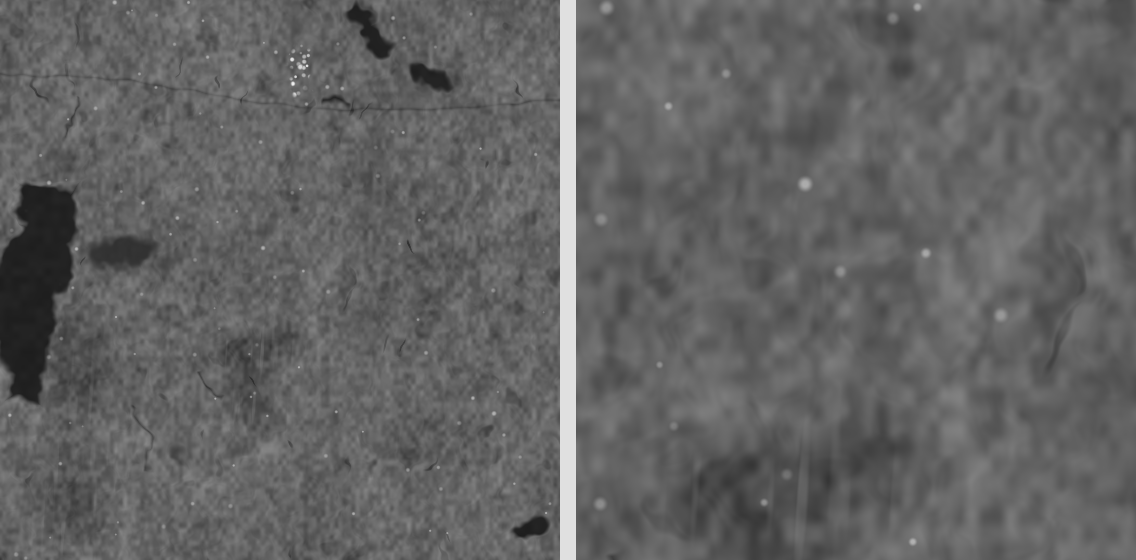
Left, the full canvas; right, a detail of the centre.
Write a three.js fragment shader that draws this texture.

```glsl
// Weathered grey plaster wall with a deep hole, pits, a long crack, stains and pale glints.
varying vec2 vUv;

#define BASE_TONE 0.392
#define PIT_TONE 0.13
#define GRAIN 0.12
#define MOTTLE 0.13
#define RELIEF 0.26
#define STAIN_DEPTH 0.11
#define RAGGED 0.022
#define EDGE 0.006
#define CRACK_WIDTH 0.0045
#define GLINT 0.30

float hash(vec2 p) {
  vec3 q = fract(vec3(p.xyx) * 0.1031);
  q += dot(q, q.yzx + 33.33);
  return fract((q.x + q.y) * q.z);
}

float noise(vec2 p) {
  vec2 i = floor(p), f = fract(p);
  f = f * f * (3.0 - 2.0 * f);
  return mix(mix(hash(i), hash(i + vec2(1.0, 0.0)), f.x),
             mix(hash(i + vec2(0.0, 1.0)), hash(i + 1.0), f.x), f.y);
}

float fbm(vec2 p) {
  float sum = 0.0, amp = 0.5;
  for (int i = 0; i < 4; i++) {
    sum += amp * noise(p);
    p = mat2(0.8, 0.6, -0.6, 0.8) * p * 2.03 + 17.0;
    amp *= 0.5;
  }
  return sum;
}

float fill(float d, float soft) { return 1.0 - smoothstep(-soft, soft, d); }

float capsule(vec2 p, vec2 a, vec2 b, float radius) {
  vec2 ap = p - a, ab = b - a;
  return length(ap - ab * clamp(dot(ap, ab) / dot(ab, ab), 0.0, 1.0)) - radius;
}

// One randomly placed, tilted ellipse in a share of the grid cells.
float scatter(vec2 p, float cells, float share, vec2 size, float soft, float seed) {
  vec2 q = p * cells, home = floor(q);
  float mask = 0.0;
  for (int y = -1; y <= 1; y++)
  for (int x = -1; x <= 1; x++) {
    vec2 id = home + vec2(float(x), float(y));
    vec2 spot = vec2(hash(id + seed), hash(id + seed + 41.0));
    float pick = hash(id + seed + 83.0);
    float tilt = (hash(id + seed + 127.0) - 0.4) * 1.2;
    vec2 d = q - id - spot;
    d = mat2(cos(tilt), -sin(tilt), sin(tilt), cos(tilt)) * d;
    float r = length(d / (size * (0.6 + 0.7 * spot.x)));
    float shape = (1.0 - smoothstep(1.0 - soft, 1.0, r)) * (0.4 + 0.6 * spot.y);
    mask = max(mask, shape * step(pick, share));
  }
  return mask;
}

// Tall hole at the left, with a plaster tongue left standing at its top.
float holeDistance(vec2 p) {
  float right = mix(0.075, 0.138, smoothstep(0.27, 0.66, p.y));
  float left = 0.012 - 0.03 * smoothstep(0.33, 0.45, p.y) + 0.05 * smoothstep(0.49, 0.6, p.y);
  float d = max(max(left - p.x, p.x - right), abs(p.y - 0.475) - 0.193);
  return max(d, -capsule(p, vec2(0.03, 0.62), vec2(0.022, 0.66), 0.014));
}

float pitDistance(vec2 p) {
  float d = capsule(p, vec2(0.64, 0.978), vec2(0.66, 0.942), 0.012);
  d = min(d, capsule(p, vec2(0.66, 0.942), vec2(0.69, 0.918), 0.016));
  d = min(d, capsule(p, vec2(0.748, 0.866), vec2(0.785, 0.858), 0.012));
  d = min(d, capsule(p, vec2(0.577, 0.817), vec2(0.61, 0.818), 0.004));
  return min(d, capsule(p, vec2(0.932, 0.052), vec2(0.958, 0.066), 0.016));
}

void main() {
  vec2 p = vUv;
  vec2 wobble = vec2(noise(p * 32.0), noise(p * 32.0 + 57.0)) - 0.5;
  vec2 fray = vec2(noise(p * 85.0 + 9.0), noise(p * 85.0 + 71.0)) - 0.5;
  vec2 w = p + RAGGED * (wobble + 0.5 * fray);

  // Plaster: broad mottling, fine grain, and relief lit from the upper left
  vec2 tall = vec2(1.0, 0.75);
  vec2 light = vec2(-0.003, 0.002);
  float tone = BASE_TONE + MOTTLE * (fbm(p * 9.0) - 0.47);
  tone += GRAIN * (noise(p * tall * 130.0) + 0.5 * noise(p * tall * 62.0 + 5.0) - 0.75);
  tone += RELIEF * (fbm((w - light) * tall * 24.0) - fbm((w + light) * tall * 24.0));

  // Stains: scattered patches and two worn fields with upright scratches
  float stain = 0.8 * scatter(w, 9.0, 0.3, vec2(0.22, 0.27), 0.6, 3.0);
  stain = max(stain, 0.7 * scatter(w, 21.0, 0.2, vec2(0.3, 0.4), 0.6, 19.0));
  float worn = fill(capsule(w, vec2(0.42, 0.365), vec2(0.49, 0.385), 0.032), 0.022);
  worn = max(worn, 0.7 * fill(capsule(w, vec2(0.45, 0.33), vec2(0.46, 0.26), 0.045), 0.03));
  worn = max(worn, 0.55 * fill(capsule(w, vec2(0.14, 0.38), vec2(0.12, 0.06), 0.055), 0.03));
  worn = max(worn, 0.5 * fill(capsule(w, vec2(0.74, 0.53), vec2(0.99, 0.57), 0.02), 0.025));
  tone -= STAIN_DEPTH * max(stain, worn);
  float scratch = smoothstep(0.72, 0.92, noise(vec2((p.x - 0.06 * p.y) * 110.0, p.y * 11.0)));
  tone += 0.08 * scratch * worn * step(p.y, 0.45);

  // Raised flake edge running down the lower left
  float ridge = p.x - 0.222 + 0.04 * smoothstep(0.0, 0.45, p.y) - 0.02 * (noise(p.yy * 17.0) - 0.5);
  tone += 0.06 * fill(abs(ridge) - 0.002, 0.005) * fill(p.y - 0.48, 0.03) * noise(p * 40.0);

  // Cracks: one long sagging line, a few gashes and scattered slits
  float sag = 0.865 - 0.06 * smoothstep(0.1, 0.62, p.x) + 0.018 * smoothstep(0.75, 1.05, p.x);
  float line = fill(abs(p.y - sag + 0.006 * (noise(p.xx * 26.0) - 0.5)) - 0.001, CRACK_WIDTH);
  tone -= 0.15 * line * (0.5 + 0.5 * noise(p.xx * 34.0 + 8.0));
  float gash = capsule(w, vec2(0.24, 0.275), vec2(0.272, 0.22), 0.002);
  gash = min(gash, capsule(w, vec2(0.272, 0.22), vec2(0.268, 0.16), 0.001));
  gash = min(gash, capsule(w, vec2(0.36, 0.335), vec2(0.39, 0.285), 0.002));
  gash = min(gash, capsule(w, vec2(0.135, 0.825), vec2(0.112, 0.76), 0.002));
  tone -= 0.17 * fill(gash, 0.004);
  tone -= 0.15 * scatter(w, 14.0, 0.17, vec2(0.06, 0.3), 0.7, 211.0);

  // Holes, with a pale rim around the large one
  float hole = holeDistance(w);
  tone += 0.05 * fill(abs(hole - 0.01) - 0.002, 0.007);
  float side = capsule(w, vec2(0.18, 0.55), vec2(0.25, 0.553), 0.022);
  tone = mix(tone, PIT_TONE + 0.05, 0.9 * fill(side, 0.012));
  float dark = fill(min(hole, pitDistance(w)), EDGE);
  tone = mix(tone, PIT_TONE + 0.03 * (noise(p * 70.0) - 0.5), dark);

  // Glints: sparse specks and one bright cluster
  float cluster = fill(length((w - vec2(0.536, 0.872)) / vec2(0.022, 0.05)) - 0.85, 0.2);
  float specks = scatter(p, 34.0, 0.1, vec2(0.15), 0.8, 307.0);
  tone += GLINT * specks * (1.0 - dark);
  tone += 0.55 * cluster * scatter(p, 95.0, 0.6, vec2(0.5), 0.7, 401.0);

  gl_FragColor = vec4(vec3(clamp(tone, 0.0, 1.0)), 1.0);
}
```
